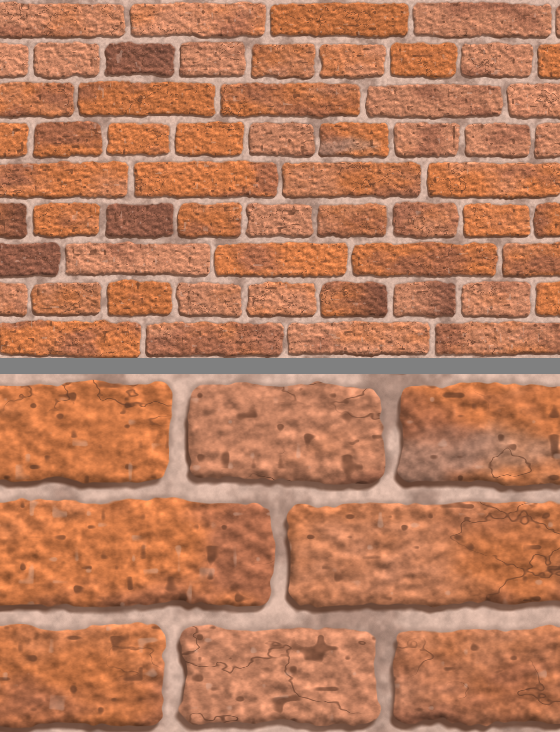
Top: the whole. Bottom: its middle third, enlarged.
Give the GLSL for this texture, as a WebGL 2 fragment shader.

```glsl
#version 300 es
precision highp float;

uniform vec2 u_resolution;
out vec4 fragColor;

// All lengths are fractions of the canvas height
#define COURSES 9.0
#define STRETCHER 0.402
#define HEADER 0.2
#define JOINT 0.0175
#define CORNER 0.013
#define EDGE_WOBBLE 0.009
#define JOINT_JITTER 0.018
#define BURNT_SHARE 0.16
#define LIGHT vec2(0.0035, 0.0065)

const vec3 ORANGE = vec3(0.80, 0.47, 0.28);
const vec3 PINK = vec3(0.81, 0.54, 0.41);
const vec3 BROWN = vec3(0.62, 0.39, 0.30);
const vec3 BURNT = vec3(0.39, 0.25, 0.21);
const vec3 ASH = vec3(0.67, 0.54, 0.48);
const vec3 MORTAR = vec3(0.85, 0.71, 0.64);
const vec3 SHADOW = vec3(0.35, 0.22, 0.16);

float hash(vec2 p) {
  vec3 q = fract(p.xyx * 0.1031);
  q += dot(q, q.yzx + 33.33);
  return fract((q.x + q.y) * q.z);
}

float noise(vec2 p) {
  vec2 i = floor(p), f = fract(p);
  f = f * f * (3.0 - 2.0 * f);
  return mix(mix(hash(i), hash(i + vec2(1, 0)), f.x),
             mix(hash(i + vec2(0, 1)), hash(i + vec2(1, 1)), f.x), f.y);
}

float fbm(vec2 p) {
  float sum = 0.0, amp = 0.5;
  for (int i = 0; i < 4; i++) {
    sum += amp * noise(p);
    p = p * 2.03 + 17.3;
    amp *= 0.5;
  }
  return sum / 0.9375;
}

float jointAt(float i, float course, float jitter) {
  return i + jitter * (2.0 * hash(vec2(i + 31.0, course + 57.0)) - 1.0);
}

// Signed distance to the nearest brick; also its id and position from -1 to 1
float brick(vec2 p, out vec2 id, out vec2 local) {
  float shift[5] = float[5](0.86, 0.515, 0.93, 0.46, 0.0);
  p.y += 0.008 * (noise(p * vec2(3.0, 5.0)) - 0.5);
  float row = (1.0 - p.y) * COURSES;
  float course = clamp(floor(row), 0.0, COURSES - 1.0);
  bool isHeader = mod(course, 2.0) > 0.5;
  float pitch = isHeader ? HEADER : STRETCHER;
  float jitter = JOINT_JITTER * (isHeader ? 2.0 : 1.6);
  float x = p.x / pitch - (isHeader ? 0.44 : shift[int(course) / 2]);

  // Pick the brick between two jittered upright joints
  float i = floor(x);
  if (x < jointAt(i, course, jitter)) i -= 1.0;
  else if (x > jointAt(i + 1.0, course, jitter)) i += 1.0;
  float left = jointAt(i, course, jitter), right = jointAt(i + 1.0, course, jitter);
  id = vec2(i + 11.0, course + 23.0);

  vec2 q = vec2((x - 0.5 * (left + right)) * pitch, (course + 0.5 - row) / COURSES);
  vec2 halfSize = 0.5 * vec2((right - left) * pitch, 1.0 / COURSES) - 0.5 * JOINT;
  halfSize.y -= 0.003 * hash(id + 4.0);
  local = q / halfSize;

  // Sagging top corners and ragged rim
  if (q.y > 0.0) halfSize.y -= 0.005 * hash(id + 9.0) * local.x * local.x;
  vec2 e = abs(q) - halfSize + CORNER;
  float d = length(max(e, 0.0)) + min(max(e.x, e.y), 0.0) - CORNER;
  d += EDGE_WOBBLE * (noise(p * 28.0 + id * 7.0) - 0.5);
  return d + 0.4 * EDGE_WOBBLE * (noise(p * 120.0 + id * 3.0) - 0.5);
}

vec3 clay(vec2 p, vec2 id, vec2 local) {
  vec2 s = p + id * 5.37;
  float tone = hash(id + 2.0), fire = hash(id + 40.0);
  float patches = fbm(s * vec2(9.0, 15.0));
  vec3 c = mix(ORANGE, PINK, smoothstep(0.2, 0.8, tone + 0.9 * (patches - 0.5)));
  c = mix(c, BROWN, 0.75 * smoothstep(0.5, 0.75, fbm(s * vec2(7.0, 12.0) + 60.0) + 0.16 * (fire - 0.5)));

  // Overfired bricks, some only toward one end, some ashen
  float burn = step(1.0 - BURNT_SHARE, fire);
  float end = mix(1.0, smoothstep(-0.6, 0.9, local.x), step(0.6, hash(id + 71.0)));
  c = mix(c, mix(BURNT, BROWN, patches), 0.85 * burn * end);
  c = mix(c, ASH, 0.6 * step(0.92, hash(id + 15.0)) * smoothstep(0.35, 0.6, patches));
  c *= 0.95 + 0.12 * (hash(id + 6.0) - 0.5);

  // Grain, creases and pits
  vec2 grain = s * vec2(75.0, 105.0);
  c *= 1.0 + 0.65 * (fbm(grain) - fbm(grain + LIGHT * 100.0));
  c *= 0.93 + 0.18 * noise(s * 260.0);
  float crease = abs(fbm(s * vec2(22.0, 34.0) + 8.0) - 0.5);
  float worn = smoothstep(0.52, 0.72, noise(s * vec2(11.0, 17.0) + 90.0));
  c = mix(c, SHADOW, 0.55 * worn * (1.0 - smoothstep(0.0, 0.022, crease)));
  c = mix(c, SHADOW, 0.6 * smoothstep(0.83, 0.95, noise(s * vec2(80.0, 105.0) + 33.0)));
  return mix(c, MORTAR, 0.35 * smoothstep(0.86, 0.97, noise(s * 95.0 + 140.0)));
}

void main() {
  vec2 p = gl_FragCoord.xy / u_resolution.y;
  float aa = 1.0 / u_resolution.y;
  vec2 id, local, otherId, otherLocal;
  float d = brick(p, id, local);
  float lit = brick(p + LIGHT, otherId, otherLocal);

  // Sandy mortar, shaded where a brick blocks the light
  float sand = fbm(p * 130.0);
  vec3 bed = mix(ASH, MORTAR, smoothstep(0.25, 0.5, fbm(p * 24.0 + 5.0)));
  bed *= 0.84 + 0.3 * sand;
  bed = mix(bed, ASH * 0.85, 0.45 * (1.0 - smoothstep(0.0, 0.006, d)));
  float shade = 1.0 - smoothstep(-0.003, 0.0015, lit);
  bed = mix(bed, SHADOW, shade * (0.6 + 0.35 * noise(p * 20.0)));

  // Rounded rims catch or lose the light
  vec3 face = clay(p, id, local);
  float slope = clamp((lit - d) / length(LIGHT), -1.0, 1.0);
  float rim = smoothstep(-0.009, 0.0, d);
  face *= 1.0 + rim * (slope > 0.0 ? 0.12 : 0.38) * slope;

  vec3 color = mix(face, bed, smoothstep(-aa, aa, d));
  fragColor = vec4(clamp(color, 0.0, 1.0), 1.0);
}
```
